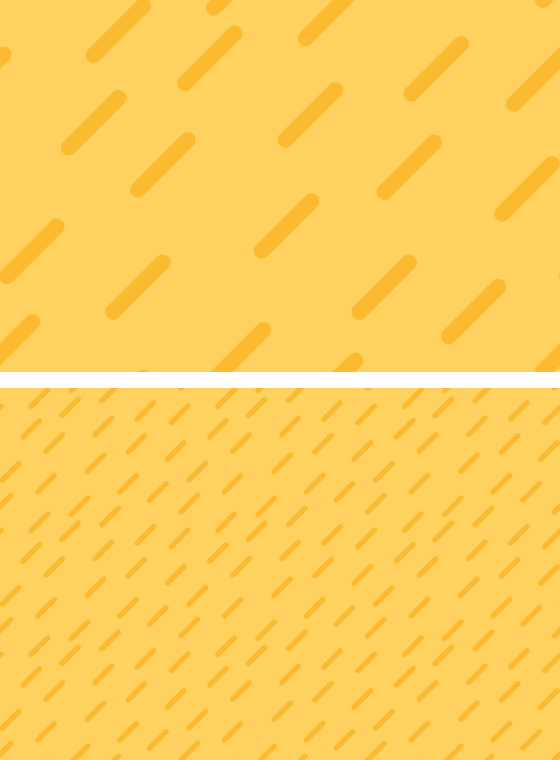
Top, the tile; bottom, the same tile 3 across and 3 down.
Reproduce this pattern procedurally as a Shadertoy shader.

```glsl
// Short round-ended diagonal dashes scattered over a flat warm yellow ground.
// Dash centres follow a wrapping rank-1 lattice with hashed jitter, and offsets
// to them wrap around the canvas, so the result tiles on all four edges.

// Lengths are fractions of the canvas height.
const vec3  GROUND_COLOR = vec3(1.00, 0.82, 0.37);
const vec3  DASH_COLOR   = vec3(0.99, 0.73, 0.19);
const int   DASH_COUNT   = 17;
const float LATTICE_STEP = 5.0;      // rows climbed per dash, coprime to the count
const float DASH_REACH   = 0.0943;   // half length, without the round caps
const float DASH_RADIUS  = 0.0212;
const float DASH_ANGLE   = 0.7854;   // radians, rising to the right
const float JITTER       = 0.058;    // largest shift of a centre along each axis
const float SEED         = 3.0;

// Two pseudo-random values in 0..1 from one number.
vec2 hash2(float n) {
    vec3 p = fract(vec3(n) * vec3(0.1031, 0.1030, 0.0973));
    p += dot(p, p.yzx + 33.33);
    return fract((p.xx + p.yz) * p.zy);
}

// Signed distance to a capsule centred at the origin.
float capsule(vec2 p, vec2 direction) {
    float along = clamp(dot(p, direction), -DASH_REACH, DASH_REACH);
    return length(p - along * direction) - DASH_RADIUS;
}

// Distance to the nearest dash, measured on the wrapped canvas.
float dashField(vec2 p, vec2 tile) {
    vec2 direction = vec2(cos(DASH_ANGLE), sin(DASH_ANGLE));
    float nearest = 1e3;
    for (int i = 0; i < DASH_COUNT; i++) {
        float index = float(i);
        vec2 lattice = fract((vec2(1.0, LATTICE_STEP) * index + 0.5) / float(DASH_COUNT));
        vec2 shift = JITTER * (2.0 * hash2(index * 7.0 + SEED) - 1.0);
        vec2 offset = p - lattice * tile - shift;
        offset -= tile * round(offset / tile);
        nearest = min(nearest, capsule(offset, direction));
    }
    return nearest;
}

void mainImage(out vec4 fragColor, in vec2 fragCoord) {
    vec2 tile = vec2(iResolution.x / iResolution.y, 1.0);
    vec2 p = fragCoord / iResolution.y;

    // Crisp edge, softened over about one pixel.
    float edge = 0.6 / iResolution.y;
    float coverage = 1.0 - smoothstep(-edge, edge, dashField(p, tile));

    fragColor = vec4(mix(GROUND_COLOR, DASH_COLOR, coverage), 1.0);
}
```
